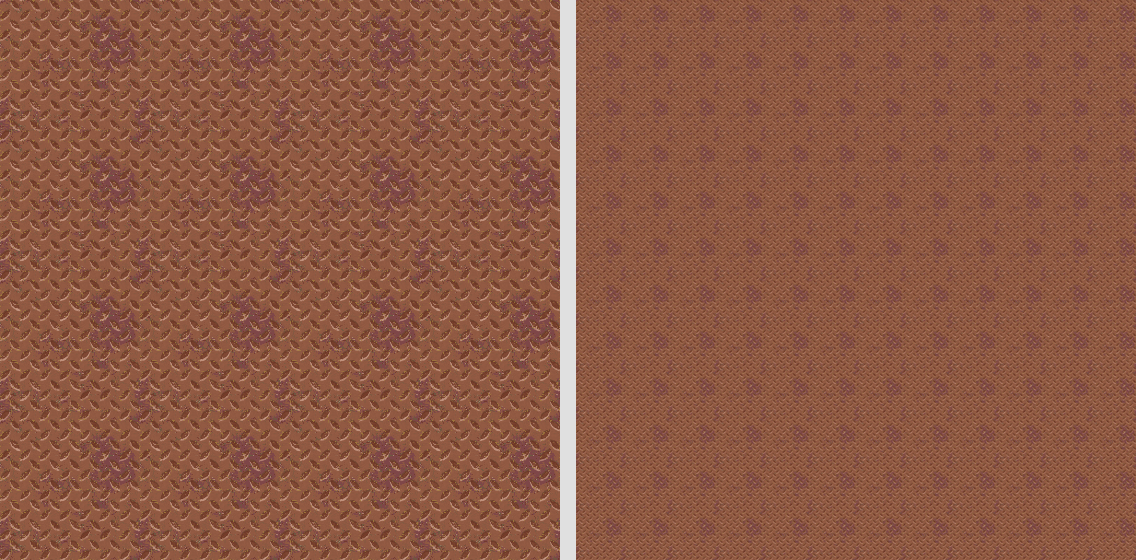
Left: one tile. Right: repeated 3 by 3.
This texture is drawn by a WebGL 2 fragment shader. Its source:

```glsl
#version 300 es
precision highp float;

uniform vec2 u_resolution;
out vec4 outColor;

#define PLATES 4.0         // weathered plates across and down
#define TREADS 7.0         // tread pairs across each plate
#define LEAF_LENGTH 0.31   // half length, in tread cells
#define LEAF_WIDTH 0.105   // half width, in tread cells
#define LEAF_ANGLE 0.74    // tilt in radians
#define RIM_SHIFT 0.075    // reach of the lit lower rim
#define SHADE_SHIFT 0.055  // reach of the dark upper rim
#define GRAIN 128.0        // fine noise cells per plate
#define STAIN_LEVEL 0.6    // lower gives more purple stain
#define RAGGED 0.04        // roughness of the leaf edges

const vec3 RUST   = vec3(0.57, 0.35, 0.26);
const vec3 DARK   = vec3(0.43, 0.21, 0.14);
const vec3 LIGHT  = vec3(0.78, 0.60, 0.52);
const vec3 OLIVE  = vec3(0.42, 0.35, 0.25);
const vec3 PURPLE = vec3(0.47, 0.25, 0.29);
const vec3 OCHRE  = vec3(0.64, 0.48, 0.24);
const float TAU = 6.28319;

float hash(vec2 p) {
  vec3 q = fract(p.xyx * 0.1031);
  q += dot(q, q.yzx + 33.33);
  return fract((q.x + q.y) * q.z);
}

// Value noise that wraps after one plate
float noise(vec2 plate, float cells, float seed) {
  vec2 p = plate * cells;
  vec2 i = floor(p), f = fract(p);
  f = f * f * (3.0 - 2.0 * f);
  vec2 a = mod(i, cells) + seed, b = mod(i + 1.0, cells) + seed;
  return mix(mix(hash(a), hash(vec2(b.x, a.y)), f.x),
             mix(hash(vec2(a.x, b.y)), hash(b), f.x), f.y);
}

// Signed distance to a pointed leaf lying along direction dir
float leaf(vec2 p, vec2 dir) {
  p = vec2(dot(p, dir), dot(p, vec2(-dir.y, dir.x)));
  float radius = (LEAF_LENGTH * LEAF_LENGTH + LEAF_WIDTH * LEAF_WIDTH) / (2.0 * LEAF_WIDTH);
  return length(vec2(p.x, abs(p.y) + radius - LEAF_WIDTH)) - radius;
}

float cover(float d, float soft) {
  return 1.0 - smoothstep(-soft, soft, d);
}

void main() {
  // Half a grain of offset puts noise peaks at the middle of each grain
  vec2 plate = gl_FragCoord.xy / u_resolution * PLATES;
  vec2 grainAt = plate - 0.5 / GRAIN;
  vec2 cells = plate * TREADS;
  float pixel = PLATES * TREADS / min(u_resolution.x, u_resolution.y);
  float soft = max(0.6 * pixel, 0.02);

  float fine = noise(grainAt, GRAIN, 3.0);
  float speck = noise(grainAt, GRAIN, 151.0);
  float fleck = noise(grainAt, GRAIN, 307.0);
  float blotch = noise(plate, 28.0, 37.0);
  float cloud = 0.5 * noise(plate, 7.0, 11.0) + 0.5 * noise(plate, 15.0, 71.0);
  vec2 drift = cos(TAU * (plate - vec2(0.82, 0.42)));
  float stain = cloud + 0.05 * drift.x + 0.04 * drift.y;
  float worn = smoothstep(0.35, 0.6, stain);

  // Weathered ground with purple, olive and dark grains
  vec3 color = RUST * (0.97 + 0.06 * fine);
  float purple = smoothstep(STAIN_LEVEL, STAIN_LEVEL + 0.1, stain + 0.35 * (fine - 0.5));
  color = mix(color, PURPLE, 0.75 * purple);
  float moss = smoothstep(0.66, 0.76, 0.65 * speck + 0.35 * blotch);
  color = mix(color, OLIVE, 0.85 * moss * (0.25 + 0.75 * worn));
  color = mix(color, DARK, 0.75 * smoothstep(0.82, 0.88, fine) * worn);

  // Two raised leaves per cell, tilted in opposite directions
  for (int k = 0; k < 2; k++) {
    float side = float(k);
    vec2 q = cells - 0.25 - 0.5 * side;
    vec2 id = floor(q + 0.5);
    vec2 p = q - id;
    float age = hash(mod(id, TREADS) + 19.0 + 31.0 * side);
    vec2 dir = vec2(cos(LEAF_ANGLE), sin(LEAF_ANGLE) * (1.0 - 2.0 * side));
    float rough = RAGGED * (fine + blotch - 1.0);
    float body = leaf(p, dir) + rough;
    float rim = leaf(p + vec2(0.0, RIM_SHIFT), dir) - 0.02 + rough;
    float shade = leaf(p - vec2(0.0, SHADE_SHIFT), dir) - 0.01 + rough;

    color = mix(color, mix(DARK, OLIVE, 0.8 * fleck), 0.85 * cover(shade, soft));
    float lit = (0.6 + 0.4 * age) * (0.6 + 0.4 * smoothstep(0.15, 0.5, speck));
    color = mix(color, LIGHT, cover(rim, soft) * lit);

    // Rusty face with a dark outline and a few scuffs
    vec3 face = mix(DARK, RUST, 0.2 + 0.35 * age + 0.4 * (fleck - 0.5));
    face = mix(face, DARK * 0.9, 0.6 * smoothstep(-0.05, -0.01, body));
    face = mix(face, LIGHT, 0.7 * smoothstep(0.78, 0.86, fine) * age);
    color = mix(color, face, cover(body, soft));

    // Ochre flecks gathered along the edge
    float edge = 1.0 - smoothstep(0.03, 0.12, abs(body - 0.03));
    color = mix(color, OCHRE, 0.85 * edge * smoothstep(0.76, 0.84, fleck));
  }

  // Scattered bright chips
  color = mix(color, LIGHT, 0.7 * smoothstep(0.9, 0.95, speck) * worn);
  outColor = vec4(color, 1.0);
}
```
